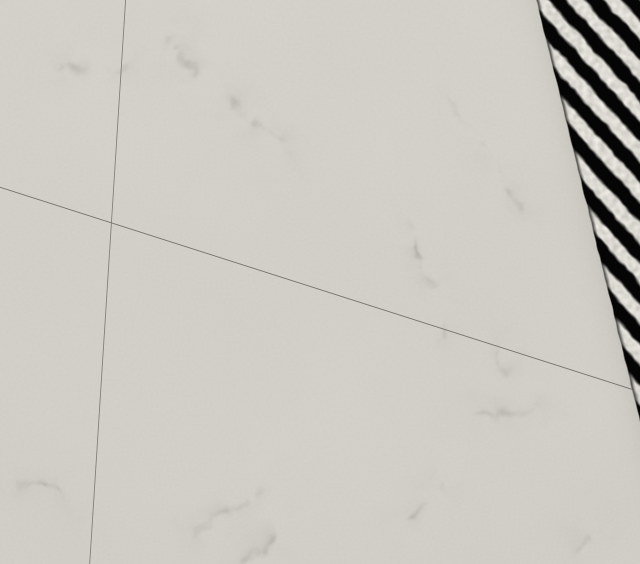
A Shadertoy shader for this texture:

```glsl
const vec3 STONE = vec3(0.822, 0.812, 0.783);
const vec3 VEIN = vec3(0.64, 0.62, 0.60);
const vec3 JOINT = vec3(0.46, 0.45, 0.43);
const vec3 RIB_DARK = vec3(0.02);
const vec3 RIB_LIGHT = vec3(0.91, 0.90, 0.87);

const int VEIN_COUNT = 11;
const float RIB_PERIOD = 0.072;

vec2 hashGradient(vec2 cell) {
    vec3 h = fract(vec3(cell.xyx) * vec3(0.1031, 0.1030, 0.0973));
    h += dot(h, h.yzx + 33.33);
    return fract((h.xx + h.yz) * h.zy) * 2.0 - 1.0;
}

float gradientNoise(vec2 p) {
    vec2 i = floor(p), f = p - i;
    vec2 u = f * f * f * (f * (f * 6.0 - 15.0) + 10.0);
    float a = dot(hashGradient(i), f);
    float b = dot(hashGradient(i + vec2(1, 0)), f - vec2(1, 0));
    float c = dot(hashGradient(i + vec2(0, 1)), f - vec2(0, 1));
    float d = dot(hashGradient(i + 1.0), f - 1.0);
    return mix(mix(a, b, u.x), mix(c, d, u.x), u.y);
}

float fbm(vec2 p) {
    float sum = 0.0, amp = 1.0;
    for (int i = 0; i < 4; i++) {
        sum += amp * gradientNoise(p);
        p = mat2(1.6, 1.2, -1.2, 1.6) * p + 7.3;
        amp *= 0.5;
    }
    return sum;
}

float segmentDistance(vec2 p, vec2 a, vec2 b) {
    vec2 ab = b - a;
    return length(p - a - ab * clamp(dot(p - a, ab) / dot(ab, ab), 0.0, 1.0));
}

// Signed distance to the infinite line through a and b, positive on its left
float lineDistance(vec2 p, vec2 a, vec2 b) {
    vec2 dir = normalize(b - a);
    return dot(p - a, vec2(-dir.y, dir.x));
}

// Pixel coverage of a stroke, also when it is thinner than a pixel
float stroke(float dist, float width, float px) {
    return clamp((0.5 * (width + px) - abs(dist)) / px, 0.0, min(1.0, width / px));
}

// Broken, smoky streak with a thin core and a wide halo
float veinStrength(vec2 p, vec2 a, vec2 b, float width, float seed) {
    float d = segmentDistance(p, a, b);
    float patches = smoothstep(-0.25, 0.55, fbm(p * 16.0 + seed * 5.7));
    float core = exp(-pow(d / width, 2.0));
    float halo = exp(-d / (width * 4.0));
    return patches * (0.65 * core + 0.24 * halo);
}

float marbleVeins(vec2 p) {
    // Start and end of each streak
    vec4 veins[VEIN_COUNT] = vec4[](
        vec4(0.723, 0.602, 0.796, 0.415), vec4(0.885, 0.383, 0.917, 0.292),
        vec4(0.796, 0.816, 0.929, 0.631), vec4(0.302, 0.920, 0.501, 0.727),
        vec4(0.118, 0.882, 0.211, 0.894), vec4(0.000, 0.159, 0.155, 0.108),
        vec4(0.358, 0.063, 0.450, 0.130), vec4(0.730, 0.078, 0.804, 0.156),
        vec4(0.428, 0.000, 0.484, 0.049), vec4(1.032, 0.027, 1.055, 0.071),
        vec4(0.848, 0.260, 0.951, 0.271));
    vec2 warp = vec2(fbm(p * 11.0), fbm(p * 11.0 + 31.0));
    vec2 q = p + 0.028 * warp;
    float total = 0.0;
    for (int i = 0; i < VEIN_COUNT; i++) {
        float seed = float(i);
        float width = 0.0045 + 0.003 * fract(seed * 0.618);
        total += veinStrength(q, veins[i].xy, veins[i].zw, width, seed);
    }
    return min(total, 1.0);
}

vec3 stone(vec2 p) {
    float clouds = fbm(p * 2.7 + 4.0);
    float grain = gradientNoise(p * 210.0);
    vec3 col = STONE + 0.012 * (p.y - 0.5) + 0.008 * clouds + 0.012 * grain;
    return mix(col, VEIN, 0.75 * marbleVeins(p));
}

vec3 ribbedRug(vec2 p, float inside, float px) {
    float wobble = 0.09 * gradientNoise(p * 24.0) + 0.06 * gradientNoise(p * 70.0);
    float phase = (2.0147 - p.y - 1.1 * p.x) / RIB_PERIOD + wobble;
    float fromDark = abs(phase - round(phase));
    float soft = 0.05 + px / RIB_PERIOD;
    float light = smoothstep(0.25 - soft, 0.25 + soft, fromDark);
    float fibre = 0.95 + 0.16 * gradientNoise(p * 95.0);
    float hem = mix(0.35, 1.0, smoothstep(0.0, 0.008, inside));
    return mix(RIB_DARK, RIB_LIGHT * fibre * hem, light);
}

void mainImage(out vec4 fragColor, in vec2 fragCoord) {
    float px = 1.0 / iResolution.y;
    vec2 p = fragCoord * px;

    // Floor slabs and the two joints between them
    vec3 col = stone(p);
    float steepJoint = lineDistance(p, vec2(0.159, 0.0), vec2(0.2227, 1.0));
    float flatJoint = lineDistance(p, vec2(0.0, 0.668), vec2(1.1165, 0.311));
    col = mix(col, JOINT, 0.9 * stroke(steepJoint, 0.0015, px));
    col = mix(col, JOINT, stroke(flatJoint, 0.0016, px));

    // Rug along the right side with a faint contact shadow
    float inside = lineDistance(p, vec2(0.951, 1.0), vec2(1.133, 0.2625));
    inside += 0.002 * gradientNoise(p * 45.0);
    col *= 1.0 - 0.05 * exp(-max(-inside, 0.0) / 0.02);
    col = mix(col, ribbedRug(p, inside, px), smoothstep(-px, px, inside));

    fragColor = vec4(clamp(col, 0.0, 1.0), 1.0);
}
```
